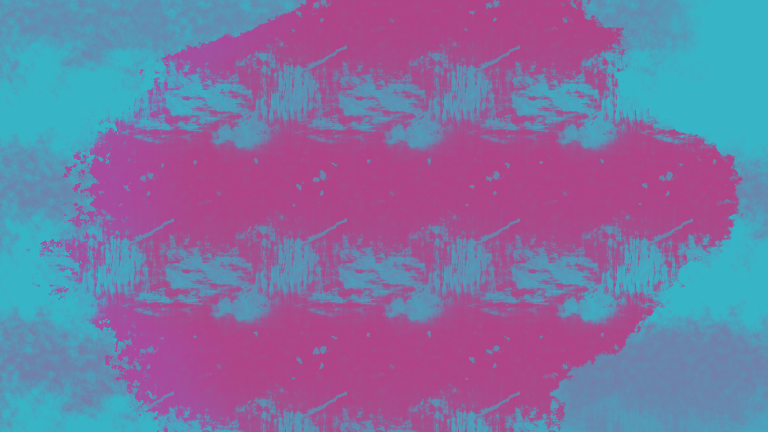
A Shadertoy shader for this background:

```glsl
// Weathered magenta paint patch with a repeating grunge texture over stained teal.

const vec3 TEAL = vec3(0.215, 0.710, 0.780);
const vec3 MAGENTA = vec3(0.690, 0.265, 0.530);
const vec3 VIOLET_TINT = vec3(-0.025, 0.025, 0.090);
const float TILE_SIZE = 0.4005;
const vec2 TILE_SHIFT = vec2(1.919, 0.0);

float hash(vec2 p) {
    vec3 h = fract(p.xyx * vec3(0.1031, 0.1030, 0.0973));
    h += dot(h, h.yzx + 33.33);
    return fract((h.x + h.y) * h.z);
}

// Gradient noise that wraps after a whole number of cells
float cornerValue(vec2 cell, vec2 offset, vec2 period) {
    float angle = 6.2832 * hash(mod(cell, period) + 3.7);
    return dot(vec2(cos(angle), sin(angle)), offset);
}

float gradientNoise(vec2 p, vec2 period) {
    vec2 i = floor(p), f = p - i;
    vec2 s = f * f * f * (f * (f * 6.0 - 15.0) + 10.0);
    vec2 e = vec2(1.0, 0.0);
    float low = mix(cornerValue(i, f, period), cornerValue(i + e, f - e, period), s.x);
    float high = mix(cornerValue(i + e.yx, f - e.yx, period),
                     cornerValue(i + 1.0, f - 1.0, period), s.x);
    return mix(low, high, s.y);
}

float fbm(vec2 p, vec2 period) {
    float sum = 0.0, gain = 0.8;
    for (int k = 0; k < 5; k++) {
        sum += gain * gradientNoise(p, period);
        p *= 2.0;
        period *= 2.0;
        gain *= 0.6;
    }
    return sum;
}

// Repeating fbm over one unit tile
float tileNoise(vec2 q, vec2 cells) { return fbm(q * cells, cells); }

vec2 wrapDelta(vec2 q, vec2 centre) { return fract(q - centre + 0.5) - 0.5; }

float blot(vec2 q, vec2 centre, vec2 radius) {
    vec2 d = wrapDelta(q, centre) / radius;
    return exp(-dot(d, d));
}

// Diagonal crack, given as half of a centred segment
float crack(vec2 q, vec2 centre, vec2 halfSpan, float width) {
    vec2 d = wrapDelta(q, centre);
    float along = clamp(dot(d, halfSpan) / dot(halfSpan, halfSpan), -1.0, 1.0);
    return 1.0 - smoothstep(0.3 * width, width, length(d - along * halfSpan));
}

// Chips: the first few gather in a cluster, the others scatter
float chips(vec2 q, float blur) {
    float cover = 0.0;
    for (int k = 0; k < 24; k++) {
        float id = float(k);
        vec2 rnd = vec2(hash(vec2(id, 7.0)), hash(vec2(id, 19.0)));
        vec2 centre = k < 5 ? vec2(0.93, 0.06) + (rnd - 0.5) * vec2(0.07, 0.15) : rnd;
        float radius = mix(0.004, 0.015, hash(vec2(id, 31.0))) * (k < 5 ? 1.3 : 0.8);
        float dist = length(wrapDelta(q, centre) * vec2(1.0, 0.8));
        cover = max(cover, 1.0 - smoothstep(radius - blur, radius + blur, dist));
    }
    return cover;
}

// How far the paint of one tile is rubbed away, before thresholding
float wearField(vec2 q, float rough, float fine) {
    vec2 w = q + vec2(0.10 * rough, 0.07 * fine);
    float drips = tileNoise(q, vec2(34.0, 5.0));
    float scrapes = tileNoise(q, vec2(6.0, 24.0));
    float field = 1.05 * blot(w, vec2(0.50, 0.77), vec2(0.14, 0.11));
    field = max(field, blot(w, vec2(0.28, 0.58), vec2(0.25, 0.14)) * (0.72 + 0.9 * scrapes));
    field = max(field, blot(w, vec2(0.74, 0.54), vec2(0.21, 0.19)) * (0.72 + 0.9 * drips));
    field = max(field, blot(w, vec2(0.08, 0.73), vec2(0.24, 0.09)) * (0.50 + scrapes));
    field -= 0.12 * cos(6.2832 * (q.y - 0.03));
    return field + 0.40 * rough + 0.45 * fine + 0.15 * (drips + scrapes);
}

// Distance inside the patch, from its left and right outlines; t runs downward
float patchDepth(float x, float t) {
    float left = 0.70 - 0.34 * smoothstep(0.0, 0.17, t) - 0.16 * smoothstep(0.17, 0.34, t)
        - 0.09 * smoothstep(0.53, 0.57, t) + 0.18 * smoothstep(0.64, 0.82, t)
        + 0.09 * smoothstep(0.85, 1.0, t);
    float right = 1.34 + 0.10 * smoothstep(0.0, 0.10, t) + 0.27 * smoothstep(0.20, 0.40, t)
        - 0.18 * smoothstep(0.50, 0.70, t) - 0.24 * smoothstep(0.70, 0.92, t);
    return 0.75 * min(x - left, right - x);
}

void mainImage(out vec4 fragColor, in vec2 fragCoord) {
    float pixel = 1.0 / iResolution.y;
    vec2 p = vec2(fragCoord.x, iResolution.y - fragCoord.y) * pixel;
    p.x += 0.5 * (16.0 / 9.0 - iResolution.x * pixel);
    vec2 q = p / TILE_SIZE - TILE_SHIFT;
    float rough = tileNoise(q, vec2(5.0)), fine = tileNoise(q, vec2(21.0));
    float field = wearField(q, rough, fine);

    // Ragged outline, with looser flecks on the left
    float ragged = fbm(p * 13.0, vec2(64.0)), flecks = fbm(p * 42.0, vec2(128.0));
    float depth = patchDepth(p.x, p.y);
    float loose = mix(0.085, 0.03, smoothstep(0.2, 0.6, p.x));
    float edge = depth + 0.035 * ragged + loose * flecks;
    float inside = smoothstep(-0.006 - pixel, 0.006 + pixel, edge);

    // Painted area: thin haze, rubbed parts, a crack and chips
    float rim = 1.0 - smoothstep(0.0, 0.14, depth);
    float haze = smoothstep(-0.15, 0.55, field);
    float worn = smoothstep(0.22, 0.72, field + 0.14 * rim + 0.15 * rim * flecks);
    float bare = 0.08 + 0.20 * smoothstep(0.02, 0.30, depth);
    float paint = 0.99 - 0.20 * haze + 0.10 * rough + 0.10 * fine;
    paint = mix(paint, bare + 0.20 * fine + 0.08 * rough, worn);
    vec2 jitter = vec2(fine, rough);
    float line = crack(q + 0.022 * jitter, vec2(0.92, 0.36), vec2(0.16, -0.09), 0.014);
    float chip = chips(q + 0.025 * vec2(fine, flecks), 2.0 * pixel);
    paint = mix(paint, 0.28, max(0.75 * line, 0.8 * chip));

    // Outer stains: soft bands, a clean upper right, a dark lower right
    float band = 0.5 + 0.5 * cos(6.2832 * (q.y - 0.12));
    float stain = smoothstep(0.10, 1.15, band + 0.65 * rough + 0.40 * fine + 0.3 * ragged);
    stain *= 0.32 + 0.12 * p.y + 0.12 * fine;
    float clean = smoothstep(1.50, 1.66, p.x + 0.10 * ragged)
        * (1.0 - smoothstep(0.30, 0.38, p.y + 0.04 * ragged));
    stain *= 1.0 - clean;
    float corner = smoothstep(0.74, 0.80, p.y + 0.06 * ragged) * smoothstep(1.2, 1.35, p.x);
    corner *= 1.0 - 0.6 * smoothstep(1.68, 1.78, p.x + 0.08 * ragged);
    stain = mix(stain, 0.43 + 0.12 * fine - 0.18 * worn, 0.9 * corner);

    float amount = clamp(mix(stain, paint, inside), 0.0, 1.0);
    vec3 color = mix(TEAL, MAGENTA, amount);
    color += VIOLET_TINT * inside * amount * (1.0 - smoothstep(0.02, 0.22, depth))
        * (1.0 - smoothstep(0.45, 0.8, p.x));
    fragColor = vec4(color, 1.0);
}
```
